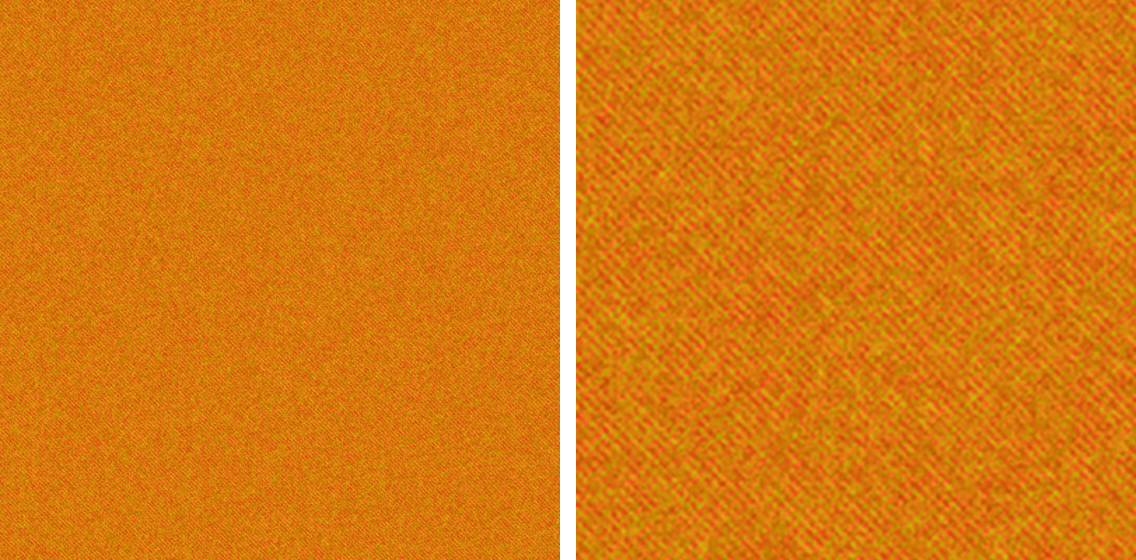
Left: the whole. Right: its middle third, enlarged.
This texture is drawn by a WebGL 2 fragment shader. Its source:

```glsl
#version 300 es
precision highp float;

uniform vec2 u_resolution;
out vec4 fragColor;

const float TAU = 6.2831853;

// Feature counts across the canvas
const float WEAVE_PERIODS = 132.0;
const float GRAIN_CELLS = 400.0;
const vec2 STREAK_CELLS = vec2(120.0, 300.0);

// Colours: a base and two directions of change
const vec3 BASE_COLOR = vec3(0.841, 0.470, 0.052);
const vec3 RED_SHIFT = vec3(0.045, -0.100, 0.027);
const vec3 LIGHT_SHIFT = vec3(0.066, 0.062, 0.036);

// Strengths of the parts
const float WEAVE_RED = 0.8;
const float STREAK_RED = 0.55;
const float GRAIN_RED = 0.7;
const float WEAVE_LIGHT = 0.55;
const float STREAK_LIGHT = 0.3;
const float GRAIN_LIGHT = 0.95;
const float WEAVE_UNEVENNESS = 1.2;

float hash(vec2 cell, uint seed) {
    uvec2 q = uvec2(ivec2(cell)) * uvec2(1597u, 3571u);
    uint n = q.x ^ (q.y + seed * 7919u);
    n = (n ^ (n >> 15)) * 73856093u;
    n = (n ^ (n >> 13)) * 19349663u;
    n ^= n >> 16;
    return float(n & 65535u) / 65535.0;
}

// Smooth value noise from -1 to 1
float noise(vec2 p, uint seed) {
    vec2 cell = floor(p);
    vec2 f = smoothstep(0.0, 1.0, fract(p));
    float low = mix(hash(cell, seed), hash(cell + vec2(1, 0), seed), f.x);
    float high = mix(hash(cell + vec2(0, 1), seed), hash(cell + vec2(1, 1), seed), f.x);
    return 2.0 * mix(low, high, f.y) - 1.0;
}

void main() {
    vec2 uv = gl_FragCoord.xy / min(u_resolution.x, u_resolution.y);
    vec2 diagonal = vec2(uv.x + uv.y, uv.y - uv.x) * sqrt(0.5);

    // Short slanted fibres, rising and falling to the right
    float rising = noise(diagonal * STREAK_CELLS, 1u);
    float falling = noise(diagonal.yx * STREAK_CELLS, 2u);

    // Crossing threads of uneven strength
    vec2 thread = uv * WEAVE_PERIODS * TAU;
    float weave = sin(thread.x) * sin(thread.y) * (1.0 + WEAVE_UNEVENNESS * falling);
    float relief = cos(thread.x) * cos(thread.y) * (1.0 + WEAVE_UNEVENNESS * rising);

    // Fine grain
    float redGrain = noise(uv * GRAIN_CELLS, 3u);
    float lightGrain = noise(uv * GRAIN_CELLS + 0.5, 4u);

    float red = WEAVE_RED * weave + STREAK_RED * rising + GRAIN_RED * redGrain;
    float light = WEAVE_LIGHT * relief + STREAK_LIGHT * falling + GRAIN_LIGHT * lightGrain;

    vec3 color = BASE_COLOR + RED_SHIFT * red + LIGHT_SHIFT * light;
    fragColor = vec4(clamp(color, 0.0, 1.0), 1.0);
}
```
